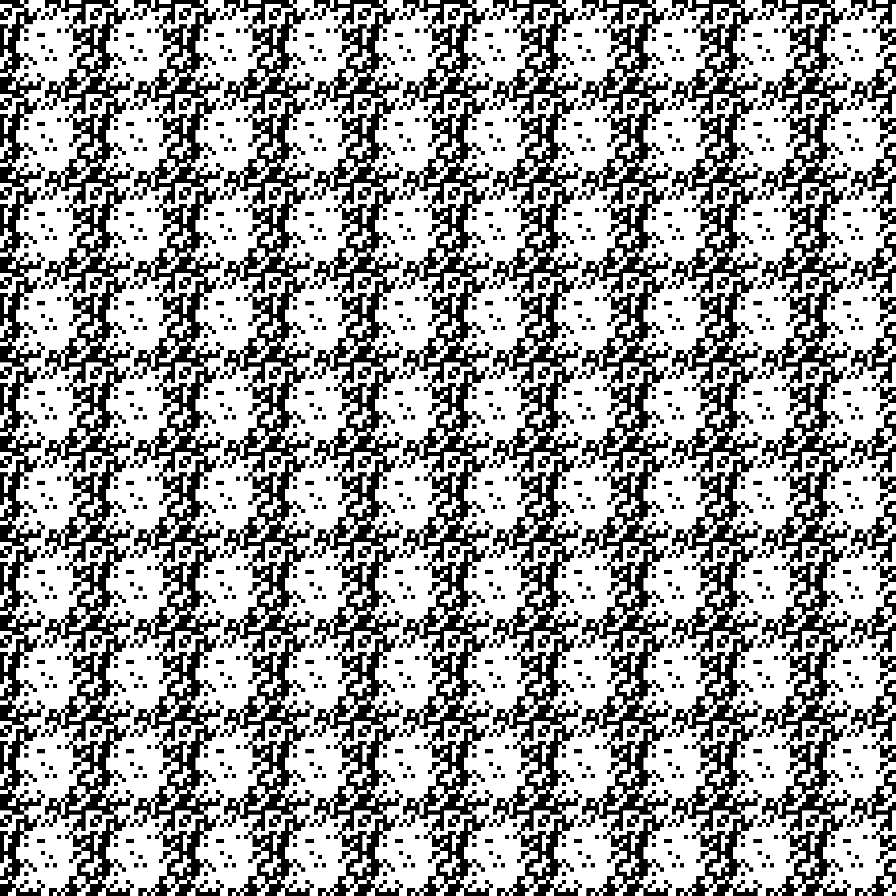
Reproduce this pattern procedurally as a Shadertoy shader.

```glsl
// Ten by ten plaid of black and white square grains with broken rosettes at the crossings.

const float REPEATS = 10.0;
const float PITCH = 22.0;                    // grains per repeat
const float GRAINS = REPEATS * PITCH;        // grains across the canvas
const float EDGE_SOFTNESS = 0.2;             // edge width in pixels
const float FIELD_DENSITY = 0.08;
const vec3 PAPER = vec3(1.0);
const vec3 INK = vec3(0.0);

// Integer hash of a grain, from 0 to 1, wrapping with the repeat
float hash(vec2 cell, uint seed) {
    uvec2 v = uvec2(mod(cell, PITCH)) * 1664525u + 1013904223u + seed * 747796405u;
    for (int i = 0; i < 3; i++) {
        v.x += v.y * 1664525u;
        v.y += v.x * 1664525u;
        v ^= v >> 16;
    }
    return float(v.x >> 8) / 16777216.0;
}

// Shortest offset on the repeating unit tile
vec2 wrapOffset(vec2 p, vec2 center) {
    return fract(p - center + 0.5) - 0.5;
}

// Soft-edged band around zero
float band(float d, float inner, float outer) {
    return 1.0 - smoothstep(inner, outer, abs(d));
}

// Solid box around zero
float box(vec2 d, vec2 halfSize) {
    vec2 inside = step(abs(d), halfSize);
    return inside.x * inside.y;
}

// Broken concentric arcs, measured in grains
float rosette(vec2 d) {
    float r = length(d);
    float rings = step(0.0, cos((r - 3.5) * 2.85));
    float gap = step(0.8, cos(atan(d.y, d.x + 0.01) * 2.0 + r * 0.8));
    return mix(0.06, mix(0.95, 0.4, gap), rings);
}

// Share of ink expected at a point of the unit tile
float inkDensity(vec2 p) {
    vec2 d = wrapOffset(p, vec2(0.03, 0.92));
    float upright = mix(FIELD_DENSITY, 0.52, band(d.x, 0.12, 0.34));
    float level = mix(FIELD_DENSITY, 0.45, band(d.y, 0.08, 0.25));
    float density = max(upright, level);

    // Slanted strokes beside an upright stroke, and a fleck in the light field
    vec2 s = wrapOffset(p, vec2(-0.09, 0.36));
    float slant = mix(0.18, 0.82, step(0.0, cos((s.x - s.y) * PITCH * 1.5708)));
    density = mix(density, slant, box(s, vec2(0.11, 0.12)));
    density = max(density, 0.9 * box(wrapOffset(p, vec2(0.16, 0.39)), vec2(0.025, 0.14)));
    density = max(density, box(wrapOffset(p, vec2(0.47, 0.616)), vec2(0.05, 0.022)));

    vec2 r = wrapOffset(p, vec2(0.07, 0.842)) * PITCH;
    return mix(density, rosette(r), step(length(r), 4.1));
}

// Evenly spread noise whose grains join along the diagonal
float diagonalNoise(vec2 cell) {
    float mean = 0.5 * (hash(cell, 5u) + hash(cell + 1.0, 5u));
    float tail = min(mean, 1.0 - mean);
    float lower = 2.0 * tail * tail;
    return mean < 0.5 ? lower : 1.0 - lower;
}

// One for an inked grain, zero for bare paper
float grainInk(vec2 cell) {
    vec2 local = mod(cell, PITCH);
    float density = inkDensity((local + 0.5) / PITCH);
    bool woven = density > 0.3 && density < 0.7;
    float noise = woven ? diagonalNoise(local) : hash(local, 17u);
    return step(noise, density);
}

// Grains blended over a narrow edge
float filteredInk(vec2 p, vec2 edge) {
    vec2 q = p - 0.5;
    vec2 c = floor(q);
    vec2 t = clamp((fract(q) - 0.5) / edge + 0.5, 0.0, 1.0);
    float low = mix(grainInk(c), grainInk(c + vec2(1.0, 0.0)), t.x);
    float high = mix(grainInk(c + vec2(0.0, 1.0)), grainInk(c + 1.0), t.x);
    return mix(low, high, t.y);
}

void mainImage(out vec4 fragColor, in vec2 fragCoord) {
    vec2 uv = fragCoord / iResolution.xy;
    float ink = filteredInk(uv * GRAINS, EDGE_SOFTNESS * GRAINS / iResolution.xy);
    fragColor = vec4(mix(PAPER, INK, ink), 1.0);
}
```
